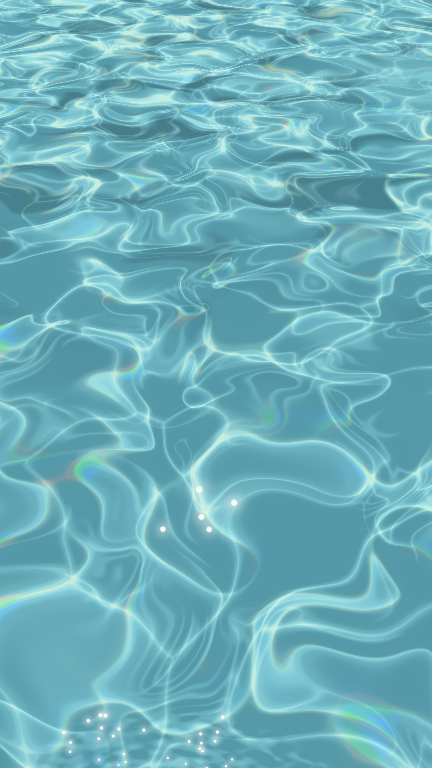
Write a Shadertoy shader that draws this texture.

```glsl
// Sunlit pool water in perspective: caustic webs, pale folded sheets, ripples and glints.

const float HORIZON = 1.35;   // height where the water plane would vanish
const float WAVE_SCALE = 7.4; // wave cells per canvas height
const vec3 DEEP   = vec3(0.335, 0.60, 0.66);
const vec3 TEAL   = vec3(0.42, 0.69, 0.74);
const vec3 AQUA   = vec3(0.505, 0.78, 0.82);
const vec3 PALE   = vec3(0.62, 0.87, 0.88);
const vec3 SUNLIT = vec3(0.77, 0.93, 0.88);

vec2 hash2(vec2 p) {
    vec3 q = fract(p.xyx * vec3(0.1031, 0.1030, 0.0973));
    q += dot(q, q.yzx + 33.33);
    return fract((q.xx + q.yz) * q.zy);
}

float cornerGradient(vec2 cell, vec2 offset) {
    float angle = 6.2832 * hash2(cell + 100.0).x;
    return dot(vec2(cos(angle), sin(angle)), offset);
}

float gradientNoise(vec2 p) {
    vec2 i = floor(p), f = p - i;
    vec2 u = f * f * f * (f * (f * 6.0 - 15.0) + 10.0);
    vec2 e = vec2(1.0, 0.0);
    return mix(mix(cornerGradient(i, f), cornerGradient(i + e, f - e), u.x),
               mix(cornerGradient(i + e.yx, f - e.yx), cornerGradient(i + 1.0, f - 1.0), u.x), u.y);
}

vec2 warp(vec2 p, float amount) {
    return p + amount * vec2(gradientNoise(p + 7.3), gradientNoise(p + 41.7));
}

// Distance to the borders between areas won by three competing noises
float webEdge(vec2 p) {
    float a = gradientNoise(p), b = gradientNoise(p + 23.4), c = gradientNoise(p + 57.8);
    float highest = max(a, max(b, c));
    float middle = max(min(a, b), min(max(a, b), c));
    return highest - middle;
}

// A bright crease with a translucent sheet trailing from one side
float fold(float n, float width) {
    float crease = exp(-abs(n) / width);
    float sheet = smoothstep(-width, width, n) * exp(-max(n, 0.0) / 0.13);
    return 0.6 * crease + 0.42 * sheet;
}

// The same crease split into red, green and blue
vec3 prismFold(float n, float width, float spread) {
    return vec3(fold(n + spread, width), fold(n, width), fold(n - spread, width));
}

// Thin parallel lines along the level curves of a height
float contours(float height, float count, float sharpness) {
    return pow(0.5 + 0.5 * cos(6.2832 * height * count), sharpness);
}

vec3 waterColor(float light) {
    vec3 c = mix(DEEP, TEAL, smoothstep(0.0, 0.27, light));
    c = mix(c, AQUA, smoothstep(0.27, 0.52, light));
    c = mix(c, PALE, smoothstep(0.52, 0.78, light));
    return mix(c, SUNLIT, smoothstep(0.78, 1.1, light));
}

// Random sun sparkles around a center
float glints(vec2 uv, vec2 center, vec2 spread, float count, float radius) {
    float sum = 0.0;
    for (float i = 0.0; i < count; i++) {
        vec2 random = hash2(vec2(i * 3.7 + 1.0, count));
        float size = radius * mix(0.5, 1.0, random.y);
        float d = length(uv - center - spread * (2.0 * random - 1.0));
        sum += smoothstep(size, size * 0.3, d) + 0.35 * exp(-d * d / (size * size * 5.0));
    }
    return sum;
}

void mainImage(out vec4 fragColor, in vec2 fragCoord) {
    vec2 uv = fragCoord / iResolution.y;
    float depth = 1.0 / (HORIZON - uv.y);
    float far = smoothstep(0.4, 0.85, uv.y);
    vec2 plane = WAVE_SCALE * depth * vec2(uv.x - 0.28, HORIZON);
    float width = 0.021 + 0.007 * depth * depth;

    // Bent wave coordinates
    vec2 bent = warp(plane * 0.85, 0.7);
    vec2 swirl = warp(bent * 1.25 + 11.0, 0.6 + 0.3 * far);
    float patches = gradientNoise(plane * 0.55 + 31.0);
    float spread = 0.005 + 0.045 * smoothstep(0.2, 0.42, gradientNoise(plane * 1.3 + 83.0));

    // Caustic network and folded sheets
    float edge = webEdge(bent * 0.75 + 5.0);
    float web = 0.7 * exp(-edge / width) + 0.14 * exp(-edge / 0.1);
    float loops = gradientNoise(bent * 0.9 + 19.0);
    float curls = gradientNoise(swirl);
    vec3 caustic = prismFold(loops, width, spread) * smoothstep(-0.45, 0.2, patches);
    caustic += prismFold(curls - 0.12, width, spread) * smoothstep(0.35, -0.25, patches);
    caustic += 0.6 * prismFold(curls + 0.08, width, spread) * smoothstep(-0.05, 0.2, patches + 0.3 * far);

    // Small wrinkles and level lines inside the bright patches
    float busy = smoothstep(-0.1, 0.25, gradientNoise(plane * 0.8 + 47.0) + 0.12 * far);
    float wrinkle = gradientNoise(warp(swirl * 1.25 + 29.0, 0.6));
    float detail = 0.42 * exp(-abs(wrinkle) / (width * 1.3));
    detail += 0.22 * contours(curls + 0.3 * loops, 7.0, 3.0) * smoothstep(0.0, 0.2, loops);

    // Surface ripples, stronger in the distance
    float ripple = gradientNoise(swirl * vec2(0.6, 1.1) + 67.0);
    float light = web * (0.75 + 0.6 * gradientNoise(plane * 0.7 + 3.0)) + caustic.g + detail * busy;
    light = light * mix(0.98, 0.92, far) - 0.07;
    light += 0.14 * patches + ripple * mix(0.12, 0.4, far);

    // Fine curved wavelets at the lower edge
    vec2 ring = (uv - vec2(0.23, -0.06)) * vec2(0.55, 1.0);
    float radius = length(ring) + 0.012 * gradientNoise(uv * 24.0);
    float shore = smoothstep(0.135, 0.115, radius);
    light += shore * (0.12 + 0.35 * sin(radius * 520.0) * gradientNoise(uv * 32.0 + 9.0)
                      + 0.55 * gradientNoise(uv * vec2(45.0, 85.0)));

    // Smooth sky reflection at the upper right
    vec2 glare = (uv - vec2(0.55, 0.89)) * vec2(9.0, 20.0);
    float sky = exp(-dot(glare, glare));
    light = mix(light, 0.48, 0.6 * sky);

    vec3 color = waterColor(light);
    color += 0.3 * (caustic - caustic.g);
    color *= 1.0 - 0.18 * far * (1.0 - sky) * smoothstep(0.1, 0.4, -ripple);

    // Sun sparkles
    float sparkle = glints(uv, vec2(0.22, 0.31), vec2(0.09, 0.08), 5.0, 0.0065);
    sparkle += glints(uv, vec2(0.19, 0.035), vec2(0.12, 0.035), 28.0, 0.0034);
    color = mix(color, vec3(0.97, 0.98, 0.96), clamp(sparkle, 0.0, 1.0));
    fragColor = vec4(clamp(color, 0.0, 1.0), 1.0);
}
```
